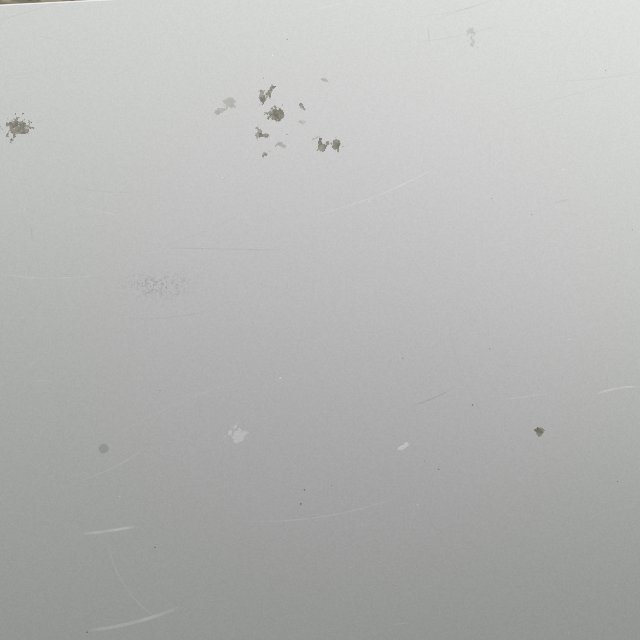
Reproduce this texture procedurally as a Shadertoy shader.

```glsl
float hash(vec2 p) {
    vec3 q = fract(vec3(p.xyx) * 0.1031);
    q += dot(q, q.yzx + 33.33);
    return fract((q.x + q.y) * q.z);
}

float noise(vec2 p) {
    vec2 i = floor(p), f = fract(p);
    f = f * f * (3.0 - 2.0 * f);
    return mix(mix(hash(i), hash(i + vec2(1, 0)), f.x),
               mix(hash(i + vec2(0, 1)), hash(i + vec2(1, 1)), f.x), f.y);
}

float fbm(vec2 p) {
    return 0.55 * noise(p) + 0.3 * noise(p * 2.1 + 7.3) + 0.15 * noise(p * 4.3 + 19.1);
}

mat2 rotate(float a) {
    return mat2(cos(a), -sin(a), sin(a), cos(a));
}

// Ragged ellipse: 1 inside, 0 outside
float flake(vec2 p, vec2 center, vec2 size, float angle) {
    vec2 q = rotate(angle) * (p - center) / size;
    float d = length(q) + 2.4 * (fbm(p * 170.0) - 0.5);
    return smoothstep(1.1, 0.7, d);
}

// Thin bent stroke with fading ends and uneven pressure
float scratch(vec2 p, vec2 center, float angle, float halfLength, float bend, float width) {
    vec2 q = rotate(angle) * (p - center);
    q.y -= bend * (q.x * q.x - 0.3 * halfLength * halfLength);
    float aa = 0.8 / iResolution.y;
    float line = 1.0 - smoothstep(width - aa, width + aa, abs(q.y));
    float ends = 1.0 - smoothstep(0.4, 1.0, abs(q.x) / halfLength);
    return line * ends * mix(0.4, 1.0, noise(q * vec2(50, 30) + center * 90.0));
}

// Painted sheet lit from the upper right
vec3 sheet(vec2 p) {
    float shade = 0.58 + 0.2 * p.y + 0.065 * smoothstep(0.0, 0.9, p.y);
    shade += 0.06 * (p.x - 0.5) * smoothstep(0.0, 0.6, p.y);
    shade += 0.004 * (fbm(p * 4.0) - 0.5) + 0.026 * (noise(p * 530.0) - 0.5);
    float middle = exp(-9.0 * dot(p - vec2(0.55, 0.5), p - vec2(0.55, 0.5)));
    return shade + mix(vec3(-0.003, 0.005, -0.005), vec3(0.002, -0.003, 0.002), middle);
}

void mainImage(out vec4 fragColor, in vec2 fragCoord) {
    vec2 p = fragCoord / iResolution.y;
    vec3 color = sheet(p);

    // Hairline scratches: mostly dark above, mostly light below
    for (float i = 0.0; i < 60.0; i++) {
        vec2 center = vec2(hash(vec2(i, 1)), hash(vec2(i, 2)));
        center.x = mix(center.x, center.x * center.x, 0.5);
        float steep = step(0.78, hash(vec2(i, 3)));
        float angle = mix(0.12 + 0.7 * (hash(vec2(i, 4)) - 0.5), 0.5 + 2.0 * hash(vec2(i, 5)), steep);
        float halfLength = mix(0.015, 0.14, pow(hash(vec2(i, 6)), 2.0));
        float bend = 4.0 * (hash(vec2(i, 7)) - 0.4);
        float tone = hash(vec2(i, 8)) < center.y * 1.2 - 0.25 ? -0.07 : 0.055;
        float strength = mix(0.2, 1.0, pow(hash(vec2(i, 9)), 2.0));
        color += tone * strength * scratch(p, center, angle, halfLength, bend, 0.0007);
    }

    // Wider pale scuffs near the lower left
    float scuff = scratch(p, vec2(0.17, 0.171), 0.14, 0.05, 0.5, 0.002);
    scuff += scratch(p, vec2(0.21, 0.03), 0.25, 0.085, 1.0, 0.0025);
    scuff += 0.5 * scratch(p, vec2(0.2, 0.09), -1.0, 0.09, 3.0, 0.0012);
    scuff += 0.5 * scratch(p, vec2(0.5, 0.197), 0.15, 0.14, 0.8, 0.001);
    scuff += scratch(p, vec2(0.965, 0.392), 0.17, 0.04, -3.0, 0.0012);
    scuff += 0.8 * flake(p, vec2(0.37, 0.32), vec2(0.013, 0.011), 0.3);
    scuff += flake(p, vec2(0.63, 0.302), vec2(0.01, 0.003), 0.5);
    color += 0.08 * min(scuff, 1.0);

    // Tiny dark pits and bright nicks
    for (float i = 0.0; i < 36.0; i++) {
        vec2 center = vec2(hash(vec2(i, 21)), hash(vec2(i, 22)));
        float radius = mix(0.0006, 0.0014, pow(hash(vec2(i, 23)), 3.0));
        float spot = 1.0 - smoothstep(radius - 0.0006, radius + 0.001, length(p - center));
        color += spot * (hash(vec2(i, 24)) < 0.6 ? -0.17 : 0.09);
    }

    // Stippled smudge and round stain
    vec2 smudge = (p - vec2(0.247, 0.554)) / vec2(0.05, 0.02);
    color -= 0.08 * exp(-dot(smudge, smudge) * 1.3) * smoothstep(0.4, 0.8, noise(p * 400.0));
    color -= 0.07 * smoothstep(0.009, 0.006, length(p - vec2(0.162, 0.299)));

    // Caked dirt: a scattered cluster, a clod and stray crumbs
    float dirt = 0.9 * flake(p, vec2(0.028, 0.802), vec2(0.019, 0.013), 0.5);
    dirt += flake(p, vec2(0.43, 0.82), vec2(0.014, 0.009), 0.4);
    dirt += flake(p, vec2(0.843, 0.326), vec2(0.007, 0.005), 0.0);
    dirt += 0.2 * flake(p, vec2(0.737, 0.94), vec2(0.005, 0.016), 0.2);
    for (float i = 0.0; i < 16.0; i++) {
        vec2 offset = vec2(hash(vec2(i, 31)) + hash(vec2(i, 32)) - 1.0, hash(vec2(i, 33)) - 0.5);
        vec2 center = vec2(0.435, 0.815) + offset * vec2(0.12, 0.125);
        vec2 size = vec2(0.011, 0.005) * mix(0.5, 1.2, hash(vec2(i, 34)));
        dirt += mix(0.3, 0.9, hash(vec2(i, 35))) * flake(p, center, size, 3.0 * hash(vec2(i, 36)));
    }
    vec3 dirtColor = mix(vec3(0.32, 0.31, 0.27), vec3(0.64, 0.62, 0.57), fbm(p * 240.0));
    color = mix(color, dirtColor, min(dirt, 1.0) * 0.85);

    // Bright rim and the ground beyond it at the top left
    float beyond = p.y - 0.992 - 0.05 * p.x;
    color = mix(color, vec3(0.92), smoothstep(-0.002, -0.0005, beyond));
    vec3 ground = mix(vec3(0.38, 0.36, 0.3), vec3(0.64, 0.61, 0.54), noise(p * 150.0));
    color = mix(color, ground, smoothstep(0.0, 0.002, beyond));

    fragColor = vec4(clamp(color, 0.0, 1.0), 1.0);
}
```
